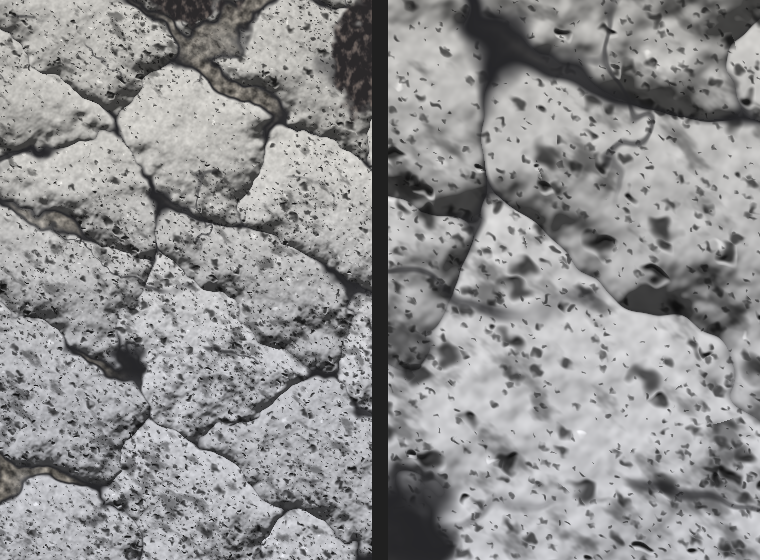
Left, the full canvas; right, a detail of the centre.
A Shadertoy shader for this texture:

```glsl
// Pale weathered boulders in raking sunlight, split by narrow diagonal cracks.
// Rounded Voronoi cells give the domes, gradient noise the rough skin, and
// scattered ellipses the pits; a height difference towards the sun shades it.

const vec2 SUN_DIR = vec2(-0.35, 0.937);
const vec2 ROCK_AXIS = vec2(0.82, -0.572);
const vec3 SHADOW = vec3(0.15, 0.15, 0.16);
const vec3 GRAVEL = vec3(0.50, 0.48, 0.45);
const vec3 WARM_STONE = vec3(1.01, 1.0, 0.975);
const vec3 COOL_STONE = vec3(0.99, 0.995, 1.02);

vec2 hash2(vec2 p) {
    vec3 q = fract(p.xyx * vec3(0.1031, 0.1030, 0.0973));
    q += dot(q, q.yzx + 33.33);
    return fract((q.xx + q.yz) * q.zy);
}

float cornerSlope(vec2 cell, vec2 offset, vec2 f) {
    return dot(hash2(cell + offset) * 2.0 - 1.0, f - offset);
}

float gradientNoise(vec2 p) {
    vec2 i = floor(p), f = fract(p);
    vec2 u = f * f * f * (f * (f * 6.0 - 15.0) + 10.0);
    float low = mix(cornerSlope(i, vec2(0, 0), f), cornerSlope(i, vec2(1, 0), f), u.x);
    float high = mix(cornerSlope(i, vec2(0, 1), f), cornerSlope(i, vec2(1, 1), f), u.x);
    return mix(low, high, u.y);
}

float fbm(vec2 p, int octaves) {
    float sum = 0.0, amp = 1.0;
    for (int i = 0; i < octaves; i++) {
        sum += amp * gradientNoise(p);
        p = mat2(1.6, 1.2, -1.2, 1.6) * p + 17.3;
        amp *= 0.5;
    }
    return sum;
}

// Rotates and stretches the plane so that boulders lie along ROCK_AXIS
vec2 rockSpace(vec2 p) {
    vec2 across = vec2(-ROCK_AXIS.y, ROCK_AXIS.x);
    return vec2(dot(p, ROCK_AXIS), dot(p, across)) * vec2(3.1, 5.3) + 20.0;
}

// x: rounded distance to the boulder edge, y: random value of the boulder
vec2 boulders(vec2 p) {
    vec2 q = rockSpace(p);
    q += 0.26 * vec2(fbm(p * 7.0 + 3.0, 4), fbm(p * 7.0 + 41.0, 4));
    vec2 cell = floor(q), nearest = vec2(9.0), id = cell;
    for (int k = 0; k < 9; k++) {
        vec2 n = cell + vec2(k % 3 - 1, k / 3 - 1);
        vec2 r = n + mix(vec2(0.12), vec2(0.88), hash2(n)) - q;
        if (dot(r, r) < dot(nearest, nearest)) { nearest = r; id = n; }
    }
    float sum = 1e-6;
    for (int k = 0; k < 25; k++) {
        vec2 n = id + vec2(k % 5 - 2, k / 5 - 2);
        vec2 r = n + mix(vec2(0.12), vec2(0.88), hash2(n)) - q;
        vec2 gap = r - nearest;
        if (dot(gap, gap) > 1e-4)
            sum += exp(-28.0 * dot(0.5 * (r + nearest), normalize(gap)));
    }
    return vec2(-log(sum) / 28.0, hash2(id + 7.0).x);
}

// Scattered ragged hollows, 0 outside and 1 at the bottom
float pits(vec2 p, float scale, float density) {
    vec2 q = p * scale + 0.4 * vec2(gradientNoise(p * scale * 2.3), gradientNoise(p * scale * 2.3 + 50.0));
    vec2 cell = floor(q);
    float depth = 0.0;
    for (int k = 0; k < 9; k++) {
        vec2 n = cell + vec2(k % 3 - 1, k / 3 - 1);
        vec2 r = q - n - hash2(n + scale), rnd = hash2(n + 2.7 * scale);
        float along = dot(r, ROCK_AXIS);
        float dist = sqrt(max(dot(r, r) - 0.6 * along * along, 0.0));
        float radius = mix(0.12, 0.4, rnd.y * rnd.y);
        float hollow = 1.0 - smoothstep(0.2 * radius, radius, dist);
        depth = max(depth, hollow * step(rnd.x, density));
    }
    return depth;
}

float height(vec2 p, float edge, float gap, float rough, float density) {
    float dome = 0.045 * (1.0 - exp(-5.5 * max(edge - gap, 0.0)));
    return dome + rough * fbm(p * 9.0, 5) - 0.0022 * pits(p, 42.0, density);
}

// Dry brush: dark ground flecked with brown twigs
vec3 brush(vec2 p) {
    float flecks = smoothstep(-0.1, 0.6, fbm(p * vec2(70.0, 50.0), 3));
    return mix(vec3(0.17, 0.16, 0.165), vec3(0.44, 0.40, 0.38), flecks);
}

void mainImage(out vec4 fragColor, in vec2 fragCoord) {
    vec2 p = fragCoord / iResolution.y;
    float aspect = iResolution.x / iResolution.y;
    float lowness = 1.0 - smoothstep(0.25, 0.8, p.y);
    float patches = fbm(p * 6.0 + 60.0, 3);
    float density = clamp(0.22 + 0.2 * lowness + 0.8 * patches, 0.03, 0.7);
    float rough = mix(0.010, 0.018, lowness);
    float gap = mix(-0.015, 0.08, smoothstep(0.0, 0.4, gradientNoise(p * 3.5 + 11.0)));

    // Sunlight from the slope of the stone
    vec2 rock = boulders(p), ahead = p + 0.002 * SUN_DIR;
    float rise = height(p, rock.x, gap, rough, density)
               - height(ahead, boulders(ahead).x, gap, rough, density);
    float slope = rise / 0.002;
    float sun = max((0.7 + 0.7 * slope) * inversesqrt(1.0 + slope * slope), 0.12);
    float tone = 0.85 * (1.0 - exp(-2.9 * sun)) * mix(0.93, 1.03, rock.y);

    // Streaked blotches, pits, grain and pale flecks on the skin
    float streaks = fbm(rockSpace(p) * 9.0, 4) + 0.5 * patches + 0.15 * lowness;
    tone *= 1.0 - 0.4 * smoothstep(0.2, 0.65, streaks);
    float hollow = max(0.75 * pits(p, 42.0, density), 0.7 * pits(p, 80.0, density));
    hollow = max(hollow, 0.55 * pits(p + 5.0, 135.0, density + 0.1));
    tone *= (1.0 - 0.85 * hollow) * (1.0 + 0.15 * fbm(p * 100.0, 2));
    tone += 0.15 * pits(p + 9.0, 65.0, 0.04);
    vec3 color = tone * mix(WARM_STONE, COOL_STONE, lowness);

    // Hairline fractures inside the boulders
    float line = abs(gradientNoise(rockSpace(p) * 0.9 + 0.12 * fbm(p * 18.0, 3)));
    float fracture = (1.0 - smoothstep(0.002, 0.014, line)) * smoothstep(0.0, 0.25, patches);
    color = mix(color, SHADOW, 0.6 * fracture);

    // Shadowed cracks, filled with gravel where they widen
    float pebbles = 0.85 + 0.9 * fbm(p * 60.0 + 30.0, 3);
    float filled = smoothstep(0.01, 0.06, gap) * smoothstep(0.0, 0.035, gap - rock.x);
    vec3 ground = mix(SHADOW, GRAVEL * pebbles, filled);
    float cover = smoothstep(gap - 0.01, gap + 0.03, rock.x);
    float faintness = 0.5 * smoothstep(0.0, 0.4, gradientNoise(p * 8.0 + 23.0));
    color = mix(ground, color, max(cover, faintness));

    // Brush in the far corner and along the top
    float corner = length((p - vec2(aspect, 0.89)) * vec2(1.0, 0.65));
    float top = length((p - vec2(0.5 * aspect, 1.0)) * vec2(0.7, 1.5));
    float clump = min(corner, top + 0.02) + 0.05 * fbm(p * 22.0, 3);
    color = mix(brush(p), color, smoothstep(0.055, 0.08, clump));

    fragColor = vec4(clamp(color, 0.0, 1.0), 1.0);
}
```
